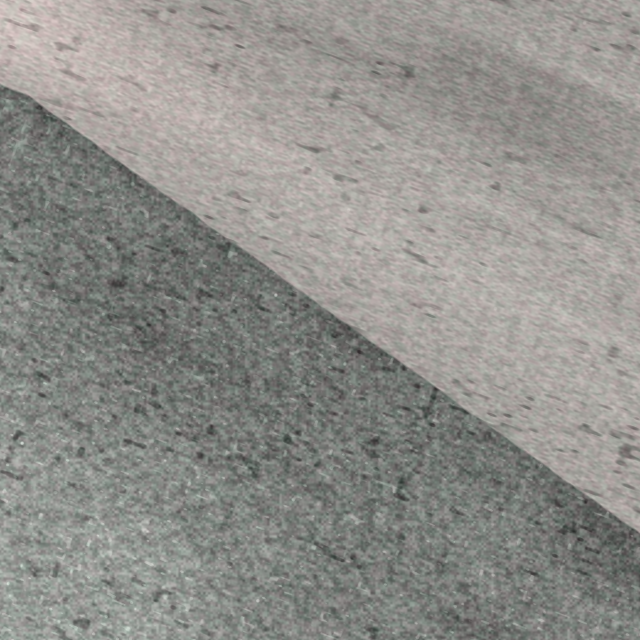
Give the GLSL for this texture, as a Shadertoy shader.

```glsl
// Weathered asphalt: a pale worn strip meeting darker, coarser paving on a diagonal edge.
#define EDGE_HEIGHT 0.881
#define EDGE_SLOPE -0.715
#define EDGE_WOBBLE 0.005
#define GRAIN_ANGLE -0.36
#define PALE_TONE 0.632
#define DARK_TONE 0.505
#define PALE_GRAIN 0.20
#define DARK_GRAIN 0.30
#define PIT_DEPTH 0.17
#define GLINT_GAIN 0.22
#define COLOR_NOISE 0.05

float hash(vec2 p) {
    return fract(sin(dot(p, vec2(127.1, 311.7))) * 43758.5453);
}

float noise(vec2 p) {
    vec2 i = floor(p), f = fract(p);
    f = f * f * (3.0 - 2.0 * f);
    return mix(mix(hash(i), hash(i + vec2(1, 0)), f.x),
               mix(hash(i + vec2(0, 1)), hash(i + vec2(1, 1)), f.x), f.y);
}

float fbm(vec2 p) {
    float sum = 0.0, amp = 0.5;
    for (int i = 0; i < 4; i++) {
        sum += amp * noise(p);
        p = p * 2.03 + 17.3;
        amp *= 0.5;
    }
    return sum / 0.9375;
}

vec2 turn(vec2 p, float a) {
    float c = cos(a), s = sin(a);
    return vec2(c * p.x + s * p.y, c * p.y - s * p.x);
}

// Soft elliptical patch, long axis along the given angle.
float patchGlow(vec2 p, vec2 center, float angle, vec2 size) {
    vec2 q = turn(p - center, angle) / size;
    return exp(-dot(q, q));
}

// Broad light on the pale strip: bright corner and ridge, grey drag bands.
float paleShade(vec2 p) {
    float tone = PALE_TONE;
    tone += 0.11 * patchGlow(p, vec2(0.0, 0.98), -0.45, vec2(0.20, 0.08));
    tone += 0.045 * patchGlow(p, vec2(0.38, 0.76), -0.56, vec2(0.45, 0.085));
    tone += 0.03 * patchGlow(p, vec2(0.92, 0.46), -0.55, vec2(0.35, 0.13));
    tone -= 0.075 * patchGlow(p, vec2(0.86, 0.81), -0.38, vec2(0.36, 0.075));
    tone -= 0.055 * patchGlow(p, vec2(0.42, 0.96), -0.40, vec2(0.24, 0.06));
    tone -= 0.05 * patchGlow(p, vec2(0.87, 0.665), -0.48, vec2(0.13, 0.016));
    vec2 q = turn(p, -0.42);
    float bands = fbm(q * vec2(2.5, 22.0) + 4.0) - 0.5;
    return tone + bands * mix(0.06, 0.17, smoothstep(0.95, 1.35, p.x * 0.65 + p.y));
}

// Broad light on the dark paving: shadow beside the edge, bright lower left.
float darkShade(vec2 p, float depth) {
    float tone = DARK_TONE - 0.105 * exp(-depth / 0.07);
    tone += 0.11 * patchGlow(p, vec2(0.04, 0.08), -0.5, vec2(0.38, 0.24));
    tone += 0.03 * patchGlow(p, vec2(0.02, 0.53), -0.5, vec2(0.16, 0.07));
    tone -= 0.065 * patchGlow(p, vec2(0.27, 0.46), -0.6, vec2(0.32, 0.10));
    tone -= 0.05 * patchGlow(p, vec2(0.74, 0.03), -0.5, vec2(0.15, 0.06));
    tone -= 0.05 * patchGlow(p, vec2(0.98, 0.10), -0.6, vec2(0.13, 0.07));
    return tone + 0.11 * (fbm(turn(p, -0.4) * vec2(9.0, 17.0)) - 0.5);
}

// Rare white chips, one candidate in each cell.
float glints(vec2 p) {
    vec2 g = p * 38.0, cell = floor(g);
    vec2 center = 0.25 + 0.5 * vec2(hash(cell + 3.1), hash(cell + 8.7));
    float spot = 1.0 - smoothstep(0.04, 0.15, length(fract(g) - center));
    return spot * step(0.988, hash(cell + 21.4));
}

void mainImage(out vec4 fragColor, in vec2 fragCoord) {
    vec2 p = fragCoord / iResolution.xy;
    vec2 q = turn(p, GRAIN_ANGLE);

    // Signed distance to the seam, positive on the pale side.
    float seam = EDGE_HEIGHT + EDGE_SLOPE * p.x - 0.011 * smoothstep(0.045, 0.0, p.x);
    seam += EDGE_WOBBLE * (fbm(vec2(p.x * 40.0, 2.0)) - 0.5);
    float dist = (p.y - seam) * inversesqrt(1.0 + EDGE_SLOPE * EDGE_SLOPE);
    float soft = max(0.0022, 1.0 / iResolution.y);
    float pale = smoothstep(-soft, soft, dist);

    // Fine grain, drawn out on the pale side and coarser on the dark side.
    float fine = noise(q * vec2(95.0, 230.0)) + noise(q * vec2(190.0, 310.0) + 31.0) - 1.0;
    float coarse = noise(q * vec2(110.0, 175.0) + 53.0) + noise(p * 260.0 + 11.0) - 1.0;
    float streakPits = smoothstep(0.66, 0.95, noise(q * vec2(42.0, 135.0) + 7.0));
    float roundPits = smoothstep(0.66, 0.95, noise(q * vec2(68.0, 105.0) + 77.0));
    float clusters = smoothstep(0.35, 0.68, fbm(q * vec2(9.0, 20.0) + 61.0));
    float chips = smoothstep(0.76, 0.97, noise(q * vec2(105.0, 150.0) + 91.0));

    float paleTone = paleShade(p) + PALE_GRAIN * 0.5 * fine;
    paleTone -= PIT_DEPTH * streakPits * clusters;
    float darkTone = darkShade(p, max(-dist, 0.0)) + DARK_GRAIN * 0.5 * coarse;
    darkTone += 0.13 * chips - PIT_DEPTH * roundPits * mix(0.3, 1.0, clusters);

    // Warm pale stone, faintly green dark stone, and small colour flecks.
    vec3 paleColor = paleTone * vec3(1.025, 1.0, 0.973);
    paleColor += vec3(0.025, 0.0, 0.003) * patchGlow(p, vec2(0.05, 0.96), -0.45, vec2(0.4, 0.12));
    vec3 darkColor = darkTone * vec3(0.985, 1.012, 0.98);
    vec3 color = mix(darkColor, paleColor, pale);
    float fleck = noise(q * vec2(120.0, 170.0) + 131.0) - 0.5;
    color += COLOR_NOISE * fleck * vec3(1.0, -0.45, 0.15);
    color += GLINT_GAIN * glints(p) * mix(1.0, 0.25, pale);
    fragColor = vec4(clamp(color, 0.0, 1.0), 1.0);
}
```
